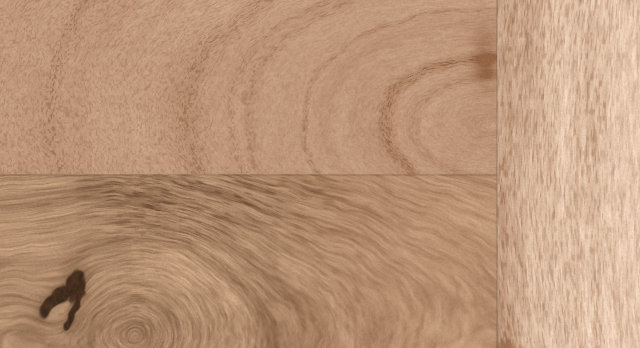
Give the GLSL for this texture, as a Shadertoy shader.

```glsl
#define SEAM_X 1.428
#define SEAM_Y 0.499
#define ARCH_CENTER vec2(1.418, 0.64)
#define SWIRL_CENTER vec2(0.39, 0.035)
#define TOP_WOOD vec3(0.785, 0.635, 0.525)
#define LOW_WOOD vec3(0.775, 0.625, 0.495)
#define SIDE_WOOD vec3(0.925, 0.81, 0.71)
#define RED_GRAIN vec3(0.54, 0.35, 0.23)
#define BROWN_GRAIN vec3(0.38, 0.25, 0.16)
#define KNOT_DARK vec3(0.17, 0.115, 0.08)
#define PORE_DENSITY 250.0

float hash(vec2 p) {
    vec3 q = fract(vec3(p.xyx) * 0.1031);
    q += dot(q, q.yzx + 33.33);
    return fract((q.x + q.y) * q.z);
}

float noise(vec2 p) {
    vec2 i = floor(p), f = fract(p);
    f = f * f * (3.0 - 2.0 * f);
    return mix(mix(hash(i), hash(i + vec2(1, 0)), f.x),
               mix(hash(i + vec2(0, 1)), hash(i + vec2(1, 1)), f.x), f.y);
}

float fbm(vec2 p) {
    float sum = 0.0, amp = 0.5;
    for (int i = 0; i < 4; i++) {
        sum += amp * noise(p);
        p = p * 2.03 + 17.3;
        amp *= 0.5;
    }
    return sum;
}

float bump(float x, float center, float width) {
    float d = (x - center) / width;
    return exp(-d * d);
}

float glow(vec2 p, vec2 center, vec2 size) {
    vec2 d = (p - center) / size;
    return exp(-dot(d, d));
}

// Fine dark pores, stretched along the second coordinate
float pores(vec2 grain, float stretch) {
    return smoothstep(0.4, 0.95, noise(grain * vec2(PORE_DENSITY, PORE_DENSITY / stretch)));
}

// Approximate distance to a rotated ellipse
float ellipse(vec2 p, vec2 center, vec2 size, float angle) {
    float c = cos(angle), s = sin(angle);
    p = mat2(c, -s, s, c) * (p - center);
    return (length(p / size) - 1.0) * min(size.x, size.y);
}

float capsule(vec2 p, vec2 a, vec2 b, float radius) {
    vec2 pa = p - a, ba = b - a;
    return length(pa - ba * clamp(dot(pa, ba) / dot(ba, ba), 0.0, 1.0)) - radius;
}

// Upper board: nested arches opening to the right
vec3 topBoard(vec2 p) {
    vec2 d = (p - ARCH_CENTER) * vec2(1.0, 1.63);
    float r = length(d) + 0.09 * (fbm(p * 3.5) - 0.47) + 0.008 * (noise(p * 22.0) - 0.5);
    vec2 grain = vec2(r, atan(d.y, -d.x) * length(d));
    float rings = noise(vec2(r * 24.0, grain.y * 1.2));
    float pore = pores(grain, 2.8);
    float bands = 0.85 * bump(r, 0.335, 0.022) + 0.3 * bump(r, 0.24, 0.02)
                + 0.5 * bump(r, 0.56, 0.009) + 0.45 * bump(r, 0.72, 0.016)
                + 0.4 * bump(r, 0.765, 0.014) + 0.45 * bump(r, 0.89, 0.03)
                + 0.45 * bump(r, 1.29, 0.02);
    float shade = 0.05 + 0.16 * rings + bands * (0.26 + 0.4 * pore);
    shade += pore * (0.08 + 0.14 * smoothstep(0.65, 1.0, r));
    shade += 0.65 * glow(p, vec2(1.395, 0.82), vec2(0.035, 0.075)) * (0.4 + rings);
    shade -= 0.1 * glow(p, vec2(0.62, 0.72), vec2(0.07, 0.2));
    shade += 0.3 * (fbm(grain * vec2(130.0, 45.0)) - 0.47);
    shade += 0.12 * (noise(p * 5.0) - 0.5);
    return mix(TOP_WOOD, RED_GRAIN, clamp(shade, -0.15, 0.85));
}

// Lower board: swirl at the left, slanted fibres at the right
vec3 lowBoard(vec2 p) {
    vec2 d = p - SWIRL_CENTER;
    d.x /= 1.0 + abs(d.x) * (d.x < 0.0 ? 3.5 : 0.95);
    float r = length(d) + 0.05 * (fbm(p * 4.0 + 9.0) - 0.47);
    r += 0.05 * glow(p, vec2(0.18, 0.14), vec2(0.1, 0.11));
    vec2 grain = vec2(r, atan(d.x, d.y) * length(d));
    float rings = noise(vec2(r * 38.0, grain.y * 2.5));
    float fibre = fbm(grain * vec2(190.0, 22.0));
    float pore = pores(grain, 5.0);
    float dense = glow(p, vec2(0.68, 0.44), vec2(0.45, 0.11));
    float bands = 0.25 * bump(r, 0.28, 0.015) + 0.18 * bump(r, 0.34, 0.02)
                + 0.2 * bump(r, 0.41, 0.03) + 0.15 * bump(r, 0.12, 0.02);
    float shade = 0.1 + 0.13 * rings + 0.6 * (fibre - 0.47) + bands * (0.4 + rings);
    float streak = smoothstep(0.45, 0.85, noise(grain * vec2(120.0, 14.0)));
    shade += pore * (0.12 + 0.2 * dense) + dense * (0.09 + 0.3 * streak);
    shade += 0.16 * (noise(p * 5.0 + 3.0) - 0.5);
    shade -= 0.14 * glow(p, vec2(0.5, 0.23), vec2(0.16, 0.07));
    shade -= 0.12 * glow(p, vec2(0.08, 0.28), vec2(0.12, 0.08));
    shade += 0.12 * glow(p, vec2(0.35, 0.06), vec2(0.2, 0.06));
    vec3 tint = mix(BROWN_GRAIN, RED_GRAIN, smoothstep(0.5, 1.2, p.x) * 0.7);
    return mix(LOW_WOOD, tint, clamp(shade, -0.15, 0.85));
}

// Right board: pale, nearly upright fibres
vec3 sideBoard(vec2 p) {
    float x = p.x - SEAM_X;
    float lean = x - 0.09 * p.y * p.y + 0.09 * p.y + 0.03 * fbm(p * vec2(5.0, 2.0));
    vec2 grain = vec2(lean, p.y);
    float streak = noise(grain * vec2(38.0, 1.5));
    float shade = 0.16 * streak + 0.5 * (fbm(grain * vec2(150.0, 18.0)) - 0.45);
    shade += pores(grain, 5.0) * (0.12 + 0.16 * streak);
    shade += 0.26 * (1.0 - smoothstep(0.0, 0.17, x));
    shade += 0.15 * bump(x, 0.02 + 0.1 * p.y, 0.03) * smoothstep(0.4, 0.9, p.y);
    shade += 0.5 * glow(p, vec2(1.45, 0.0), vec2(0.03, 0.02));
    return mix(SIDE_WOOD, RED_GRAIN, clamp(shade, -0.1, 0.8));
}

// Split knot with a pale sliver of wood inside
vec3 addKnot(vec3 col, vec2 p, float px) {
    vec2 q = p + 0.008 * (vec2(noise(p * 60.0), noise(p * 60.0 + 31.0)) - 0.5);
    float body = min(ellipse(q, vec2(0.217, 0.178), vec2(0.028, 0.049), -0.2),
                     ellipse(q, vec2(0.159, 0.134), vec2(0.063, 0.026), 0.85));
    body = min(body, capsule(q, vec2(0.234, 0.16), vec2(0.193, 0.062), 0.011));
    float sliver = ellipse(q, vec2(0.168, 0.108), vec2(0.042, 0.014), 0.72);
    col = mix(col, BROWN_GRAIN, 0.4 * exp(-max(body, 0.0) * 70.0));
    vec3 bark = mix(KNOT_DARK, BROWN_GRAIN, 0.9 * fbm(q * vec2(90.0, 50.0)));
    col = mix(col, bark, 0.95 * smoothstep(px, -px - 0.002, body));
    return mix(col, LOW_WOOD * 0.92, 0.9 * smoothstep(px, -px - 0.002, sliver));
}

void mainImage(out vec4 fragColor, in vec2 fragCoord) {
    vec2 p = fragCoord / iResolution.y;
    float px = 1.0 / iResolution.y;
    vec3 low = addKnot(lowBoard(p), p, px);
    vec3 col = mix(low, topBoard(p), smoothstep(-px, px, p.y - SEAM_Y));
    col *= 1.0 - 0.12 * bump(p.y, SEAM_Y - 0.002, 0.003);
    col = mix(col, sideBoard(p), smoothstep(-px, px, p.x - SEAM_X));
    col *= 1.0 - 0.15 * bump(p.x, SEAM_X, 0.0025);
    col *= 0.97 + 0.06 * noise(p * 260.0);
    fragColor = vec4(clamp(col, 0.0, 1.0), 1.0);
}
```
